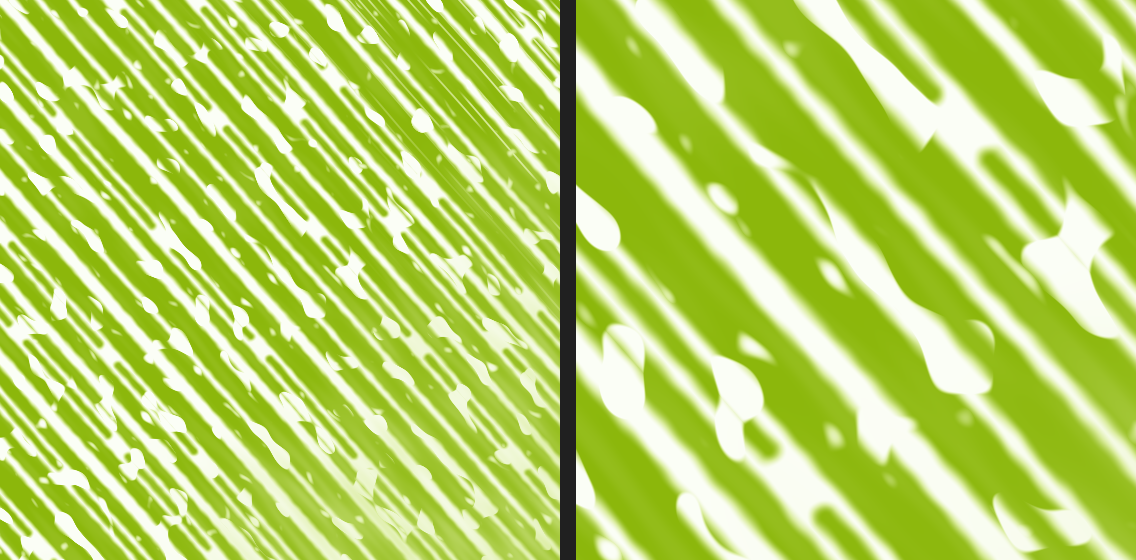
Left, the full canvas; right, a detail of the centre.
Give the GLSL for this pattern, as a three.js fragment shader.

```glsl
// Diagonal brushed strokes: green ground crossed by off-white slanted lines.
// Each repeat holds one plain line and one rail (a band with green slots);
// gradient noise swells and chips them, and a veil pales the lower right.
#define PITCH 0.105        // distance between repeats, across the lines
#define SLOT_PERIOD 0.27   // distance between slots, along a rail
#define SLOT_WIDTH 0.0066  // half width of a green slot
#define RAIL_WIDTH 0.0148  // half width of a rail
#define SOFTNESS 0.0048    // half width of the blurred edge
#define SWELL 0.0095       // growth of the lines at a blot
#define VEIL 0.5           // strength of the fading
#define LINE_DIR vec2(0.661, -0.750)
#define GREEN vec3(0.548, 0.718, 0.045)
#define PALE vec3(0.855, 0.925, 0.620)
#define WHITE vec3(0.985, 0.995, 0.965)

varying vec2 vUv;

float hash(vec2 p) {
  return fract(sin(dot(p, vec2(127.1, 311.7))) * 43758.545);
}

vec2 gradient(vec2 cell) {
  float angle = 6.2832 * hash(cell);
  return vec2(cos(angle), sin(angle));
}

float noise(vec2 p) {
  vec2 i = floor(p);
  vec2 f = p - i;
  vec2 u = f * f * f * (f * (f * 6.0 - 15.0) + 10.0);
  vec2 e = vec2(0.0, 1.0);
  float low = mix(dot(gradient(i), f), dot(gradient(i + e.yx), f - e.yx), u.x);
  float high = mix(dot(gradient(i + e), f - e), dot(gradient(i + 1.0), f - 1.0), u.x);
  return 1.4 * mix(low, high, u.y);
}

// Signed distance to the round-ended slots along a rail
float slots(float along, float across, float id) {
  float x = along / SLOT_PERIOD + hash(vec2(id, 5.0));
  float fill = mix(0.36, 0.455, hash(vec2(id, floor(x))));
  float beyond = max(abs(fract(x) - 0.5) - fill, 0.0) * SLOT_PERIOD;
  return length(vec2(beyond, across)) - SLOT_WIDTH;
}

// Signed distance to the lines; q.x runs along them, q.y across
float strokes(vec2 q) {
  float d = 1.0;
  float base = floor(q.y / PITCH);
  for (int k = -1; k <= 1; k++) {
    float id = base + float(k);
    float shift = hash(vec2(id, 1.0)) - 0.5;
    float lineY = q.y - (id + 0.25 + 0.16 * shift) * PITCH;
    float lineWidth = mix(0.0045, 0.0115, hash(vec2(id, 2.0)));
    d = min(d, abs(lineY) - lineWidth);

    float railShift = hash(vec2(id, 3.0)) - 0.5;
    float railY = q.y - (id + 0.75 + 0.2 * railShift) * PITCH;
    float rail = max(abs(railY) - RAIL_WIDTH, -slots(q.x, railY, id));
    float thin = abs(railY) - 0.0048;
    d = min(d, hash(vec2(id, 4.0)) < 0.25 ? thin : rail);
  }
  return d;
}

void main() {
  vec2 q = vec2(dot(vUv, LINE_DIR), dot(vUv, vec2(-LINE_DIR.y, LINE_DIR.x)));
  q.y += 0.002 * noise(q * vec2(5.0, 9.0) + 3.0);

  // Lines with blots and slightly ragged edges
  float d = strokes(q);
  float blot = noise(q * vec2(17.0, 27.0) + 11.0);
  d -= SWELL * smoothstep(0.30, 0.42, blot);
  d += 0.0016 * noise(q * vec2(50.0, 80.0));

  // Small loose chips in the green bands
  float chip = noise(q * vec2(26.0, 48.0) + 40.0);
  d = min(d, (0.66 - chip) * 0.03);
  float cover = smoothstep(SOFTNESS, -SOFTNESS, d);

  // Faint hairlines, mostly towards the upper right
  float row = q.y / 0.0135;
  float hair = smoothstep(0.2, 0.04, abs(fract(row) - 0.5));
  float run = noise(vec2(q.x * 4.0, floor(row) * 3.7 + 0.5));
  float zone = smoothstep(0.85, 1.35, q.y + 0.15 * noise(vUv * 4.0));
  cover = max(cover, 0.65 * hair * zone * smoothstep(-0.05, 0.2, run));

  // Streaky tint and fading veil
  float streak = noise(q * vec2(7.0, 55.0) + 70.0);
  cover += (1.0 - cover) * 0.07 * smoothstep(-0.2, 0.6, streak);
  float fade = smoothstep(0.0, 1.0, vUv.x - vUv.y + 0.25 * noise(vUv * 5.0 + 20.0));
  float haze = 0.5 + 0.35 * streak;
  cover = mix(cover, haze, VEIL * fade);

  vec3 color = mix(GREEN, PALE, clamp(cover / 0.62, 0.0, 1.0));
  color = mix(color, WHITE, clamp((cover - 0.62) / 0.38, 0.0, 1.0));
  gl_FragColor = vec4(color, 1.0);
}
```
